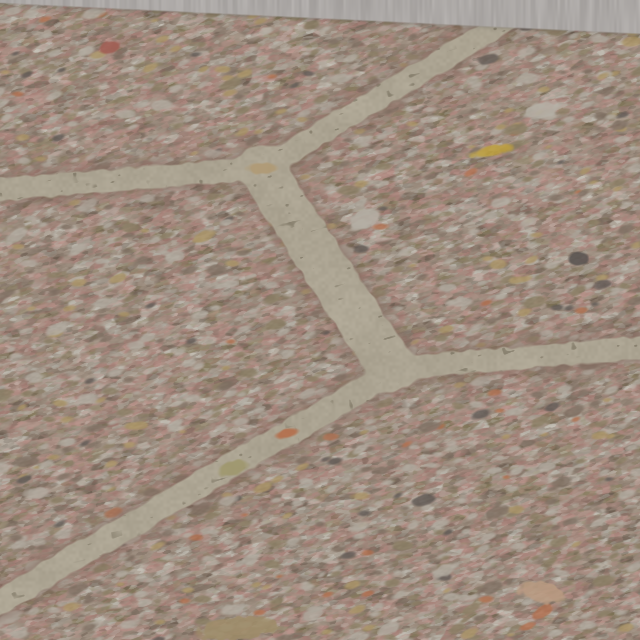
Write a WebGL 2 fragment shader that draws this texture.

```glsl
#version 300 es
precision highp float;
// Pinkish terrazzo paving split by pale grout joints, with a grey strip on top.
// Grains are a smoothed, stretched Voronoi mosaic; scattered ellipses add larger
// chips, and the joints are capsule distances merged with a smooth minimum.
uniform vec2 u_resolution;
out vec4 fragColor;

// Joint layout in canvas units
const vec2 NODE_TOP = vec2(0.408, 0.737);
const vec2 NODE_LOW = vec2(0.612, 0.424);
const float WIDE_JOINT = 0.036;
const float THIN_JOINT = 0.0175;
const float JOINT_BLEND = 0.012;
const float EDGE_WOBBLE = 0.005;
const float EDGE_SOFT = 0.0022;
const float STAIN_REACH = 0.011;

// Grain and chips
const float GRAIN_TILT = 0.27;
const vec2 GRAIN_SCALE = vec2(52.0, 125.0);
const float GRAIN_SHARPNESS = 9.0;
const int CHIP_LAYERS = 4;

// Colours
const vec3 GROUT = vec3(0.675, 0.645, 0.575);
const vec3 STAIN = vec3(0.52, 0.42, 0.375);
const vec3 STRIP = vec3(0.675, 0.66, 0.65);
const vec3 TAN = vec3(0.61, 0.55, 0.495);
const vec3 ROSE = vec3(0.665, 0.525, 0.49);
const vec3 PALE = vec3(0.71, 0.69, 0.65);
const vec3 UMBER = vec3(0.48, 0.42, 0.37);
const vec3 OLIVE = vec3(0.53, 0.485, 0.375);
const vec3 OCHRE = vec3(0.68, 0.59, 0.39);
const vec3 YELLOW = vec3(0.75, 0.63, 0.24);
const vec3 ORANGE = vec3(0.71, 0.42, 0.28);
const vec3 CHARCOAL = vec3(0.34, 0.32, 0.31);

float hash(vec2 p) {
  vec3 q = fract(vec3(p.xyx) * 0.1031);
  q += dot(q, q.yzx + 33.33);
  return fract((q.x + q.y) * q.z);
}
vec2 hash2(vec2 p) { return vec2(hash(p), hash(p + 71.7)); }

float noise(vec2 p) {
  vec2 i = floor(p), f = fract(p);
  f = f * f * (3.0 - 2.0 * f);
  return mix(mix(hash(i), hash(i + vec2(1, 0)), f.x),
             mix(hash(i + vec2(0, 1)), hash(i + vec2(1, 1)), f.x), f.y);
}

vec2 turn(vec2 p, float a) {
  return vec2(cos(a) * p.x + sin(a) * p.y, cos(a) * p.y - sin(a) * p.x);
}

float segment(vec2 p, vec2 a, vec2 b) {
  vec2 d = b - a;
  return length(p - a - d * clamp(dot(p - a, d) / dot(d, d), 0.0, 1.0));
}

float smoothMin(float a, float b) {
  float h = max(JOINT_BLEND - abs(a - b), 0.0) / JOINT_BLEND;
  return min(a, b) - h * h * JOINT_BLEND * 0.25;
}

// Signed distance to the branching joints
float joints(vec2 p) {
  float d = segment(p, NODE_TOP, NODE_LOW) - WIDE_JOINT;
  d = smoothMin(d, segment(p, vec2(-0.05, 0.7), NODE_TOP) - THIN_JOINT);
  d = smoothMin(d, segment(p, vec2(0.425, 0.746), vec2(0.8, 0.973)) - THIN_JOINT);
  d = smoothMin(d, segment(p, NODE_LOW, vec2(1.05, 0.461)) - THIN_JOINT);
  return smoothMin(d, segment(p, vec2(0.605, 0.414), vec2(-0.05, 0.031)) - 0.0195);
}

vec3 grainColour(float h, float shade) {
  vec3 c = h < 0.38 ? TAN : h < 0.65 ? ROSE : h < 0.82 ? PALE : h < 0.92 ? UMBER : OLIVE;
  return c + (shade - 0.5) * 0.12;
}

// Blurred Voronoi mosaic
vec3 grains(vec2 p) {
  vec2 cell = floor(p);
  vec4 sum = vec4(0.0);
  for (int y = -1; y <= 1; y++)
    for (int x = -1; x <= 1; x++) {
      vec2 id = cell + vec2(x, y), d = id + hash2(id) - p;
      sum += vec4(grainColour(hash(id + 19.0), hash(id + 43.0)), 1.0) * exp(-GRAIN_SHARPNESS * dot(d, d));
    }
  return sum.rgb / sum.a;
}

// One elliptical chip blended over the ground
vec3 chip(vec3 ground, vec2 p, vec2 centre, vec2 radius, float angle, vec3 colour) {
  vec2 q = turn(p - centre, angle) / radius;
  float d = (length(q) - 1.0 + 0.35 * (noise(p * 110.0) - 0.5)) * radius.y;
  return mix(ground, colour, 0.85 * smoothstep(EDGE_SOFT, -EDGE_SOFT, d));
}

vec3 scatterChips(vec3 c, vec2 p) {
  for (int i = 0; i < CHIP_LAYERS; i++) {
    float k = float(i), cells = 36.0 - 6.0 * k;
    vec2 q = turn(p, 0.5 + k) * cells + 17.0 * k, id = floor(q);
    vec2 centre = turn((id + 0.35 + 0.3 * hash2(id) - 17.0 * k) / cells, -0.5 - k);
    float h = hash(id + 5.0), size = mix(0.16, 0.32, hash(id + 9.0)) / cells;
    vec3 tint = h < 0.4 ? PALE : h < 0.62 ? OLIVE : h < 0.78 ? UMBER : h < 0.9 ? OCHRE : h < 0.95 ? CHARCOAL : ORANGE;
    if (hash(id + 31.0) < 0.3)
      c = chip(c, p, centre, size * vec2(1.1, 0.5), 0.5 * hash(id + 2.0), mix(TAN, tint, 0.8));
  }
  return c;
}

void main() {
  vec2 p = gl_FragCoord.xy / u_resolution;
  vec2 g = turn(p, GRAIN_TILT);

  // Aggregate
  vec3 stone = mix(grains(g * GRAIN_SCALE), grains(g * GRAIN_SCALE * 2.1 + 40.0), 0.42);
  stone = scatterChips(stone, p) + 0.035 * (noise(g * vec2(150, 330)) - 0.5);
  stone = chip(stone, p, vec2(0.768, 0.764), vec2(0.032, 0.008), 0.2, YELLOW);
  stone = chip(stone, p, vec2(0.172, 0.926), vec2(0.016, 0.009), 0.2, vec3(0.63, 0.36, 0.32));
  stone = chip(stone, p, vec2(0.37, 0.018), vec2(0.062, 0.018), 0.1, vec3(0.62, 0.55, 0.41));
  stone = chip(stone, p, vec2(0.845, 0.075), vec2(0.036, 0.016), -0.2, vec3(0.73, 0.61, 0.51));
  stone = chip(stone, p, vec2(0.904, 0.596), vec2(0.014, 0.01), 0.1, CHARCOAL);
  stone = chip(stone, p, vec2(0.57, 0.659), vec2(0.026, 0.014), 0.3, PALE);
  stone = chip(stone, p, vec2(0.847, 0.828), vec2(0.028, 0.012), 0.2, PALE);

  // Joints with ragged, stained borders
  float d = joints(p) + EDGE_WOBBLE * (noise(p * 75.0) - 0.5);
  float stain = exp(-max(d, 0.0) / STAIN_REACH) * (0.6 + 0.4 * noise(p * 60.0));
  stone = mix(stone, STAIN, 0.72 * stain);
  vec3 grout = GROUT + 0.035 * (noise(p * 190.0) - 0.5) + 0.03 * (noise(p * 30.0) - 0.5);
  grout -= 0.13 * smoothstep(0.86, 0.98, noise(g * vec2(75, 140)));
  grout = chip(grout, p, vec2(0.408, 0.737), vec2(0.022, 0.009), 0.0, vec3(0.69, 0.6, 0.45));
  grout = chip(grout, p, vec2(0.449, 0.323), vec2(0.016, 0.007), 0.25, ORANGE);
  grout = chip(grout, p, vec2(0.365, 0.268), vec2(0.024, 0.011), 0.3, vec3(0.62, 0.59, 0.42));
  vec3 colour = mix(stone, grout, smoothstep(EDGE_SOFT, -EDGE_SOFT, d));

  // Streaked strip with a shadow under its slanted edge
  float above = p.y - (0.995 - 0.048 * p.x);
  float streak = noise(p * vec2(260, 22)) + 0.6 * noise(p * vec2(90, 9)) - 0.8;
  colour *= 1.0 - 0.16 * exp(-abs(above) / 0.004);
  colour = mix(colour, STRIP + 0.06 * streak, smoothstep(-EDGE_SOFT, EDGE_SOFT, above));
  fragColor = vec4(colour, 1.0);
}
```
